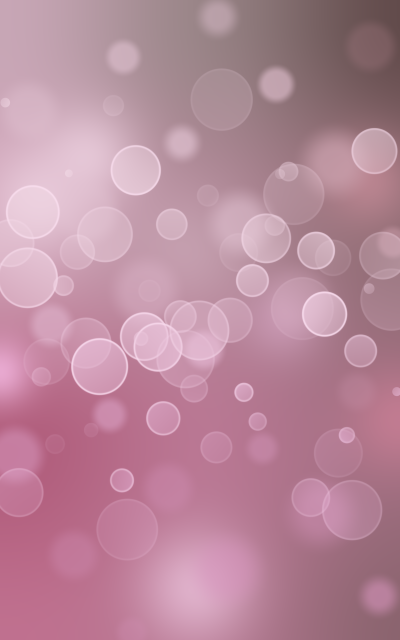
A Shadertoy shader for this background:

```glsl
const int SOFT_COUNT = 24;
const int DISC_COUNT = 56;
const float GOLDEN = 0.618034;

float hash(vec2 seed) {
    return fract(sin(dot(seed, vec2(127.1, 311.7))) * 43758.5);
}

// Three colours spread from left to right
vec3 blendAcross(vec3 left, vec3 middle, vec3 right, float x) {
    vec3 firstHalf = mix(left, middle, smoothstep(0.0, 0.55, x));
    return mix(firstHalf, right, smoothstep(0.45, 1.05, x));
}

// Dusky rose gradient, built from four rows
vec3 backdrop(vec2 uv) {
    vec3 bottom = blendAcross(vec3(0.75, 0.44, 0.56), vec3(0.71, 0.47, 0.57), vec3(0.54, 0.39, 0.43), uv.x);
    vec3 lower = blendAcross(vec3(0.69, 0.36, 0.48), vec3(0.73, 0.47, 0.58), vec3(0.62, 0.43, 0.50), uv.x);
    vec3 upper = blendAcross(vec3(0.82, 0.65, 0.73), vec3(0.69, 0.53, 0.59), vec3(0.56, 0.42, 0.45), uv.x);
    vec3 top = blendAcross(vec3(0.78, 0.65, 0.71), vec3(0.60, 0.52, 0.53), vec3(0.38, 0.29, 0.29), uv.x);
    vec3 color = mix(bottom, lower, smoothstep(0.0, 0.3, uv.y));
    color = mix(color, upper, smoothstep(0.3, 0.66, uv.y));
    return mix(color, top, smoothstep(0.66, 0.97, uv.y));
}

float glow(vec2 p, vec2 center, float radius) {
    vec2 d = (p - center) / radius;
    return exp(-dot(d, d));
}

float disc(float dist, float radius, float blur) {
    return 1.0 - smoothstep(radius - blur, radius + blur, dist);
}

float rim(float dist, float radius, float width) {
    float d = (dist - radius + width) / width;
    return exp(-d * d);
}

// Large pools of diffuse light
vec3 addLightPools(vec3 color, vec2 p) {
    vec3 pale = vec3(0.93, 0.82, 0.88);
    color = mix(color, pale, 0.75 * glow(p, vec2(0.22, 1.21), 0.12));
    color = mix(color, pale, 0.75 * glow(p, vec2(0.10, 1.10), 0.13));
    color = mix(color, vec3(0.90, 0.73, 0.83), 0.85 * glow(p, vec2(0.49, 0.13), 0.14));
    color = mix(color, vec3(0.94, 0.70, 0.86), 0.85 * glow(p, vec2(0.0, 0.67), 0.08));
    color = mix(color, vec3(0.80, 0.50, 0.59), 0.75 * glow(p, vec2(1.0, 0.55), 0.13));
    color = mix(color, vec3(0.78, 0.55, 0.60), 0.75 * glow(p, vec2(0.92, 1.15), 0.11));
    color = mix(color, vec3(0.85, 0.66, 0.78), 0.6 * glow(p, vec2(0.71, 0.80), 0.10));
    return mix(color, pale, 0.3 * glow(p, vec2(0.48, 0.97), 0.16));
}

// Out-of-focus blobs over the whole canvas
vec3 addSoftBlobs(vec3 color, vec2 p, float height) {
    for (int i = 0; i < SOFT_COUNT; i++) {
        float id = float(i);
        float row = (id + hash(vec2(id, 1.0))) / float(SOFT_COUNT);
        vec2 center = vec2(fract(id * GOLDEN + 0.33), row * height);
        float radius = mix(0.03, 0.075, hash(vec2(id, 2.0)));
        float opacity = mix(0.2, 0.75, hash(vec2(id, 3.0)));
        vec3 tint = mix(vec3(0.84, 0.58, 0.74), vec3(0.89, 0.77, 0.83), smoothstep(0.2, 0.7, row));
        tint = mix(tint, vec3(0.70, 0.49, 0.53), smoothstep(0.6, 1.0, center.x) * row);
        float blur = radius * mix(0.3, 0.6, hash(vec2(id, 4.0)));
        color = mix(color, tint, opacity * disc(length(p - center), radius, blur));
    }
    return color;
}

// Sharp translucent discs, densest around the middle
vec3 addCrispDiscs(vec3 color, vec2 p, float height) {
    for (int i = 0; i < DISC_COUNT; i++) {
        float id = float(i) + 20.0;
        float spread = hash(vec2(id, 5.0)) + hash(vec2(id, 6.0)) - 1.0;
        vec2 center = vec2(fract(id * GOLDEN), height * (0.51 + 0.4 * spread));
        float radius = mix(0.009, 0.08, hash(vec2(id, 7.0)));
        float strength = hash(vec2(id, 8.0));

        float level = smoothstep(0.25, 0.65, center.y / height);
        vec3 fill = mix(vec3(0.89, 0.68, 0.82), vec3(0.94, 0.84, 0.89), level);
        vec2 offset = p - center;
        float dist = length(offset);

        // Light drifts to one side of each disc
        float angle = 6.2832 * hash(vec2(id, 9.0));
        float shade = 1.0 + 0.25 * dot(offset, vec2(cos(angle), sin(angle))) / radius;
        float body = disc(dist, radius, 0.0017) * mix(0.08, 0.62, strength) * shade;
        float edge = rim(dist, radius, 0.0025) * mix(0.06, 0.8, strength * strength);
        color = mix(color, fill, body);
        color = mix(color, vec3(0.99, 0.88, 0.95), edge * smoothstep(0.01, 0.035, radius));
    }
    return color;
}

void mainImage(out vec4 fragColor, in vec2 fragCoord) {
    vec2 uv = fragCoord / iResolution.xy;
    vec2 p = fragCoord / iResolution.x;
    float height = iResolution.y / iResolution.x;

    vec3 color = backdrop(uv);
    color = addLightPools(color, p);
    color = addSoftBlobs(color, p, height);
    color = addCrispDiscs(color, p, height);
    fragColor = vec4(color, 1.0);
}
```
